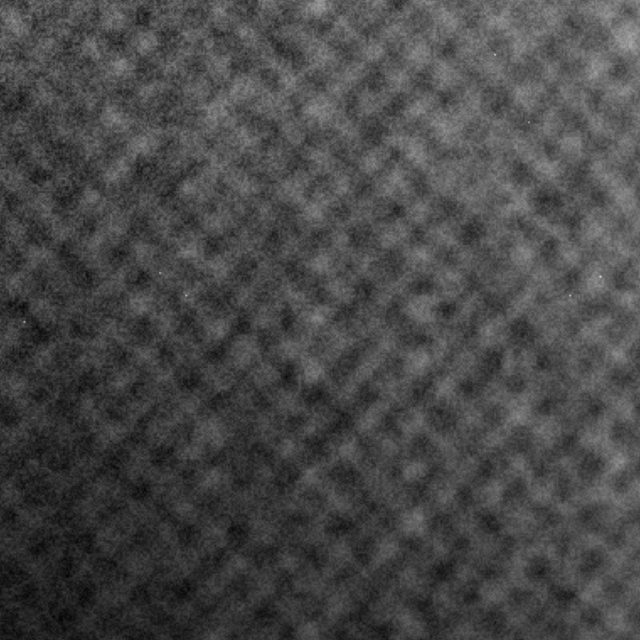
A three.js fragment shader for this pattern:

```glsl
// Grainy grey lattice of soft bright and dark spots, lit from the upper right.
#define CELL vec2(0.1585, 0.0819)     // lattice period, across and up
#define ORIGIN vec2(0.6576, 0.7565)   // centre of one strong spot
#define SKEW vec2(0.013, 0.0573)      // lean of the columns, rise of the rows
#define SPOT_CONTRAST 0.068
#define COLUMN_CONTRAST 0.032
#define WOBBLE 0.10
#define MOTTLE 0.11
#define GRAIN 0.105
#define SPECK_CELLS 170.0
#define SPECK_CHANCE 0.0006

varying vec2 vUv;

const float TAU = 6.2831853;

float hash(vec2 p) {
  vec3 h = fract(vec3(p.xyx) * 0.1031);
  h += dot(h, h.yzx + 33.33);
  return fract((h.x + h.y) * h.z);
}

// Smooth value noise, centred on zero
float noise(vec2 p) {
  vec2 cell = floor(p);
  vec2 f = fract(p);
  f = f * f * (3.0 - 2.0 * f);
  float low = mix(hash(cell), hash(cell + vec2(1.0, 0.0)), f.x);
  float high = mix(hash(cell + vec2(0.0, 1.0)), hash(cell + 1.0), f.x);
  return mix(low, high, f.y) - 0.5;
}

// Checkered spots, with every second bright column stronger
float lattice(vec2 uv) {
  vec2 p = uv - ORIGIN;
  vec2 q = (p - SKEW * p.yx) / CELL;
  q += WOBBLE * vec2(0.5 * noise(uv * 24.0 + 7.0), noise(uv * 24.0 + 61.0));
  float row = cos(TAU * q.y);
  float spots = cos(2.0 * TAU * q.x) * row;
  float columns = cos(TAU * q.x) * (0.5 + 0.5 * row);
  return SPOT_CONTRAST * spots + COLUMN_CONTRAST * columns;
}

// Sparse bright dots
float specks(vec2 uv) {
  vec2 p = uv * SPECK_CELLS;
  float lit = step(1.0 - SPECK_CHANCE, hash(floor(p) + 19.0));
  return lit * (1.0 - smoothstep(0.1, 0.5, length(fract(p) - 0.5)));
}

void main() {
  // Uneven illumination, darkest at the lower left
  float light = mix(mix(0.09, 0.29, vUv.x), mix(0.31, 0.44, vUv.x), vUv.y);

  // Spots and mottling fade with the light
  float mottle = noise(vUv * 27.0 + 3.0) + noise(vUv * 58.0 + 41.0);
  float detail = lattice(vUv) + MOTTLE * mottle;
  float shade = light + detail * mix(0.35, 1.05, smoothstep(0.05, 0.32, light));

  // Fine grain, stronger toward the upper left
  float grain = noise(vUv * 190.0 + 11.0) + noise(vUv * 380.0 + 5.0);
  float grainGain = 0.75 + 0.5 * vUv.y * (1.0 - vUv.x) + 0.2 * vUv.y;
  shade += GRAIN * grainGain * grain;

  shade += 0.3 * specks(vUv);
  gl_FragColor = vec4(vec3(clamp(shade, 0.0, 1.0)), 1.0);
}
```
